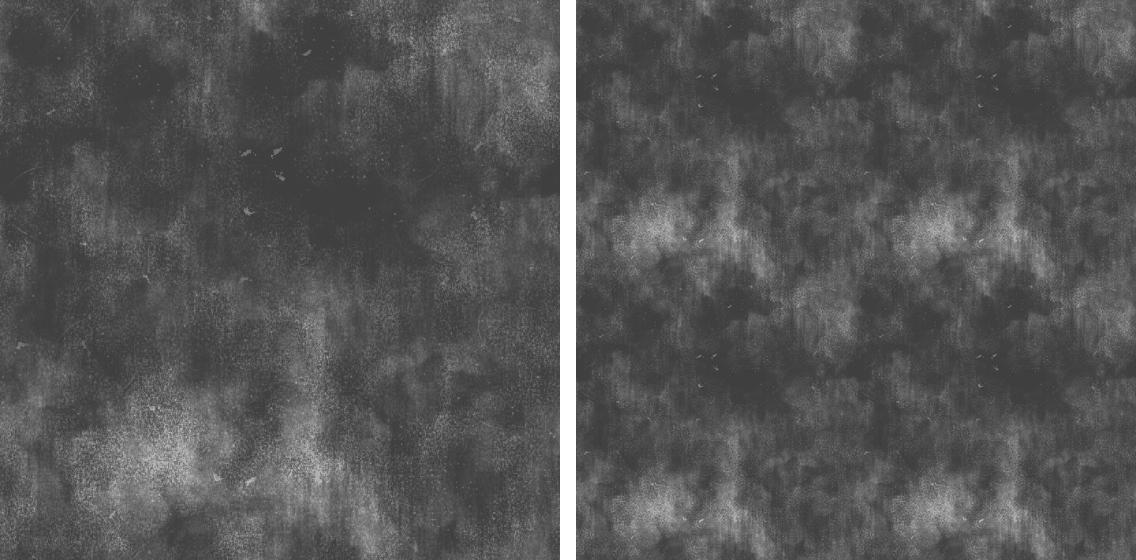
Left, the tile; right, the same tile 2 across and 2 down.
Write a Shadertoy shader that draws this texture.

```glsl
// Weathered dark grey plaster: cloudy stains, vertical run marks and fine grain,
// summed as wrapping gradient noise, then bent into a tone curve with a dark floor.
// Chips, scratches and specks are scattered on wrapping grids of ellipses.

const float TAU = 6.2831853;
const float FLOOR_TONE = 0.247;
const float PEAK_TONE = 0.7;

vec2 hash2(vec2 cell, float seed) {
    vec3 h = fract(cell.xyx * vec3(0.1031, 0.1030, 0.0973) + seed * 0.137);
    h += dot(h, h.yzx + 33.33);
    return fract((h.xx + h.yz) * h.zy);
}

float cornerSlope(vec2 cell, vec2 offset, vec2 period, float seed) {
    float angle = TAU * hash2(mod(cell, period), seed).x;
    return dot(vec2(cos(angle), sin(angle)), offset);
}

// Gradient noise that wraps after a whole number of cells on each axis
float gradientNoise(vec2 uv, vec2 period, float seed) {
    vec2 p = uv * period;
    vec2 cell = floor(p);
    vec2 f = p - cell;
    vec2 w = f * f * f * (f * (f * 6.0 - 15.0) + 10.0);
    vec2 e = vec2(1.0, 0.0);
    float low = mix(cornerSlope(cell, f, period, seed),
                    cornerSlope(cell + e.xy, f - e.xy, period, seed), w.x);
    float high = mix(cornerSlope(cell + e.yx, f - e.yx, period, seed),
                     cornerSlope(cell + e.xx, f - e.xx, period, seed), w.x);
    return mix(low, high, w.y);
}

// Octave sum, scaled to a spread of roughly one
float fbm(vec2 uv, vec2 period, int octaves, float gain, float seed) {
    float sum = 0.0, power = 0.0, amp = 1.0;
    for (int i = 0; i < octaves; i++) {
        sum += amp * gradientNoise(uv, period, seed + float(i) * 3.0);
        power += amp * amp;
        amp *= gain;
        period *= 2.0;
    }
    return 3.7 * sum / sqrt(power);
}

// One bent, turned ellipse in some cells; size is in cell units
float flakes(vec2 uv, float cells, float density, vec2 size, float ragged, float seed) {
    vec2 p = uv * cells;
    vec2 cell = mod(floor(p), cells);
    vec2 pick = hash2(cell, seed);
    vec2 shape = hash2(cell, seed + 11.0);
    vec2 q = fract(p) - mix(vec2(0.35), vec2(0.65), hash2(cell, seed + 23.0));
    float angle = (shape.x - 0.5) * 2.6 + 0.25 * TAU;
    q = mat2(cos(angle), -sin(angle), sin(angle), cos(angle)) * q;
    q.y += (shape.y - 0.5) * 5.0 * q.x * q.x;
    size *= mix(0.4, 1.0, shape.y);
    float edge = (length(q / size) - 1.0 + ragged) * min(size.x, size.y);
    float pixel = cells / iResolution.y;
    float cover = 1.0 - smoothstep(-0.6 * pixel, 0.8 * pixel, edge);
    return cover * step(pick.x, density) * mix(0.35, 1.0, pick.y);
}

// Large stains, lighter in a broad band low on the wall
float stainField(vec2 uv) {
    vec2 warp = vec2(fbm(uv, vec2(9.0, 8.0), 4, 0.6, 1.0),
                     fbm(uv, vec2(8.0, 9.0), 4, 0.6, 14.0));
    vec2 bent = uv + 0.012 * warp;
    float clouds = fbm(bent, vec2(5.0, 4.0), 5, 0.62, 27.0);
    float band = cos(TAU * (uv.y - 0.2));
    float blotch = fbm(bent, vec2(6.0, 5.0), 3, 0.4, 45.0);
    return 0.74 * clouds + 0.66 * band + 0.1
         - 0.9 * smoothstep(0.75, 1.15, blotch);
}

// Narrow run marks, strong in some places and absent in others
float runMarks(vec2 uv) {
    float fine = fbm(uv, vec2(90.0, 8.0), 2, 0.8, 61.0);
    float broad = fbm(uv, vec2(26.0, 5.0), 3, 0.6, 73.0);
    float place = fbm(uv, vec2(5.0, 4.0), 2, 0.5, 85.0);
    return (0.2 * fine + 0.2 * broad) * smoothstep(-1.3, 1.0, place);
}

// Sandy grain: faint mottling under grains about a pixel or two wide
float grainField(vec2 uv) {
    float mottle = fbm(uv, vec2(26.0, 22.0), 3, 0.75, 97.0);
    float sand = fbm(uv, vec2(205.0, 170.0), 2, 1.0, 113.0);
    float patchy = fbm(uv, vec2(9.0, 7.0), 3, 0.6, 125.0);
    return 0.2 * mottle + mix(0.26, 0.62, smoothstep(-1.2, 1.2, patchy)) * sand;
}

void mainImage(out vec4 fragColor, in vec2 fragCoord) {
    vec2 uv = fragCoord / iResolution.xy;

    // Wall tone: squared so dark stains flatten out and light ones stay crisp
    float level = stainField(uv) + runMarks(uv) + grainField(uv);
    float lift = max(0.25 + 0.141 * level, 0.0);
    float tone = FLOOR_TONE + lift * lift;

    // Damage: worn chips, thin scratches and clustered specks
    float wear = 0.35 * fbm(uv, vec2(110.0), 3, 0.7, 141.0);
    float cluster = smoothstep(-0.2, 1.6, fbm(uv, vec2(6.0), 3, 0.6, 153.0)
                               + 0.6 * cos(TAU * (uv.y - 0.14)));
    float chips = flakes(uv, 17.0, 0.1, vec2(0.17, 0.065), 1.5 * wear, 167.0);
    float scratches = flakes(uv, 11.0, 0.14, vec2(0.26, 0.011), wear, 179.0);
    float specks = flakes(uv, 90.0, 0.05 + 0.4 * cluster, vec2(0.17, 0.13), wear, 191.0)
                 + flakes(uv, 47.0, 0.05 + 0.15 * cluster, vec2(0.12, 0.08), wear, 203.0);
    tone += 0.24 * chips + 0.12 * scratches + 0.16 * specks;

    fragColor = vec4(vec3(min(tone, PEAK_TONE)), 1.0);
}
```
